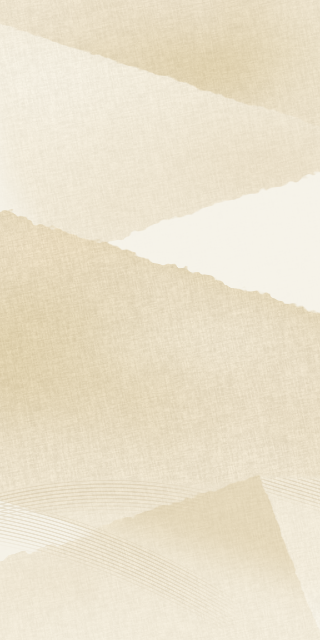
Write a WebGL 1 fragment shader that draws this background.

```glsl
precision highp float;
uniform vec2 u_resolution;

float hash(vec2 p) {
  p = fract(p * vec2(0.1031, 0.1137));
  p += dot(p, p.yx + 33.33);
  return fract((p.x + p.y) * p.x * 7.31);
}

float noise(vec2 p) {
  vec2 i = floor(p), f = fract(p);
  f = f * f * (3.0 - 2.0 * f);
  return mix(mix(hash(i), hash(i + vec2(1.0, 0.0)), f.x),
             mix(hash(i + vec2(0.0, 1.0)), hash(i + 1.0), f.x), f.y);
}

float fbm(vec2 p) {
  float sum = 0.0, amp = 0.53;
  for (int i = 0; i < 4; i++) {
    sum += amp * noise(p);
    p = mat2(1.6, 1.2, -1.2, 1.6) * p + 7.3;
    amp *= 0.5;
  }
  return sum;
}

// Soft coverage of a half plane with a dry-brush edge
float brush(float d, vec2 p, float rough) {
  float wobble = fbm(p * 16.0) - 0.5 + 0.5 * (noise(p * vec2(55.0, 95.0)) - 0.5);
  return smoothstep(-0.004, 0.004, d + rough * wobble);
}

float glow(vec2 p, vec2 center, vec2 radius) {
  vec2 q = (p - center) / radius;
  return exp(-dot(q, q));
}

// Evenly spaced hairlines along the level curves of a field
float hairlines(float field) {
  float d = abs(fract(field / 0.0115) - 0.5);
  return 1.0 - smoothstep(0.08, 0.3, d);
}

// Crossed threads and grain of woven cloth
float linen(vec2 p) {
  vec2 q = mat2(0.978, -0.208, 0.208, 0.978) * p;
  float threads = noise(q * vec2(38.0, 260.0)) + noise(q * vec2(260.0, 32.0) + 19.0) - 1.0;
  return threads * 0.7 + (noise(p * 256.0 + 41.0) - 0.5) * 0.8;
}

void main() {
  vec2 p = gl_FragCoord.xy / u_resolution * vec2(1.0, 2.0);
  vec3 paper = vec3(0.964, 0.952, 0.914);
  vec3 cream = vec3(0.945, 0.918, 0.852);
  vec3 sand = vec3(0.912, 0.868, 0.775);
  vec3 ochre = vec3(0.868, 0.808, 0.665);
  float cloud = fbm(p * 3.5 + 4.0) - 0.5;
  vec3 color = paper;
  float cloth = 0.1;

  // Pale upper wash, darkening toward its lower right edge
  float pale = brush(p.y - 1.138 - 0.328 * p.x, p, 0.024);
  pale *= smoothstep(-0.05, 0.13, p.x + 0.28 * (p.y - 1.43) + 0.1 * cloud);
  vec3 paleTint = mix(cream, sand, 0.85 * glow(p, vec2(0.86, 1.48), vec2(0.45, 0.2)) + 0.3 * cloud);
  paleTint = mix(paleTint, paper, 0.45 * glow(p, vec2(0.1, 1.76), vec2(0.32, 0.17)));
  paleTint = mix(paleTint, sand, 0.35 * glow(p, vec2(0.42, 1.33), vec2(0.25, 0.1)));
  color = mix(color, paleTint, pale);
  cloth = mix(cloth, 0.75, pale);

  // Sand wash across the top
  float topEdge = p.y - 1.925 + 0.32 * p.x;
  float top = brush(topEdge, p, 0.016) * mix(1.0, 0.6, smoothstep(0.7, 1.0, p.x));
  vec3 topTint = mix(sand, ochre, 0.75 * glow(p, vec2(0.72, 1.79), vec2(0.42, 0.15)) + 0.5 * cloud);
  topTint = mix(topTint, cream, 0.35 * glow(p, vec2(0.0, 2.0), vec2(0.3, 0.15)));
  color = mix(color, topTint, top);
  cloth = mix(cloth, 0.9, top);

  // Broad central wash with a ragged upper rim
  float slope = 1.345 - 0.325 * p.x - p.y;
  float ragged = 0.022 + 0.03 * glow(p, vec2(0.68, 1.13), vec2(0.2, 0.2))
               + 0.03 * glow(p, vec2(0.0, 1.34), vec2(0.15, 0.15));
  float middle = brush(slope, p, ragged);
  vec3 middleTint = mix(sand, ochre, 0.9 * glow(p, vec2(0.0, 0.92), vec2(0.4, 0.24))
                  + 0.3 * glow(p, vec2(0.4, 0.78), vec2(0.35, 0.22)) + 0.5 * cloud);
  middleTint = mix(middleTint, ochre, 0.45 * exp(-max(slope, 0.0) * 18.0));
  middleTint = mix(middleTint, vec3(0.925, 0.865, 0.75), 0.5 * glow(p, vec2(0.16, 1.23), vec2(0.22, 0.1)));
  middleTint = mix(middleTint, cream, 0.35 * glow(p, vec2(0.6, 0.93), vec2(0.3, 0.1)));
  middleTint = mix(middleTint, cream, 0.3 * smoothstep(0.75, 0.5, p.y));
  color = mix(color, middleTint, middle);
  cloth = mix(cloth, 1.15, middle);

  // Pale lower ground below a gentle arc
  float arc = p.y - 0.505 + 0.35 * (p.x - 0.34) * (p.x - 0.34);
  float horizon = mix(arc, p.y - 0.508, smoothstep(0.5, 0.8, p.x));
  float lower = smoothstep(0.012, -0.012, horizon + 0.01 * cloud);
  vec3 lowerTint = mix(cream, sand, 0.6 * smoothstep(0.3, 0.5, p.y) + 0.3 * cloud);
  lowerTint = mix(lowerTint, sand, 0.45 * glow(p, vec2(0.3, 0.2), vec2(0.4, 0.12)));
  color = mix(color, lowerTint, lower);
  cloth = mix(cloth, 0.65, lower);

  // Bare wedge at the left
  float wedge = brush(0.437 - 0.33 * p.x - p.y, p, 0.003)
              * brush(p.y - 0.25 - 0.28 * p.x, p, 0.04)
              * smoothstep(0.34, 0.2, p.x);
  color = mix(color, paper, 0.9 * wedge);
  cloth = mix(cloth, 0.1, wedge);

  // Tan triangle fading into the bottom, with the light strip beside it
  float side = 0.812 + 0.385 * (0.51 - p.y) - p.x;
  float triangle = brush(0.252 + 0.325 * p.x - p.y, p, 0.022)
                 * brush(side, p, 0.012) * smoothstep(0.27, 0.34, p.x)
                 * brush(0.515 - p.y, p, 0.02);
  float fade = smoothstep(-0.1, 0.15, p.y - 0.40 + 0.28 * p.x);
  color = mix(color, mix(cream, mix(sand, ochre, 0.45), fade), triangle * mix(0.4, 0.95, fade));
  float strip = (1.0 - brush(side, p, 0.012)) * lower;
  color = mix(color, mix(paper, cream, smoothstep(0.0, 0.25, p.y)), 0.8 * strip);

  // Fine curved contour lines
  float upperLines = hairlines(arc) * smoothstep(0.0, -0.01, arc)
                   * smoothstep(-0.13, -0.04, arc) * smoothstep(0.75, 0.4, p.x);
  float sweep = p.y - 0.43 + 0.2 * p.x + 0.28 * p.x * p.x;
  float sweepLines = hairlines(sweep) * smoothstep(0.01, 0.0, sweep)
                   * smoothstep(-0.15, -0.08, sweep) * smoothstep(0.8, 0.45, p.x);
  float cornerField = p.y - 0.508 + 0.3 * (p.x - 0.82);
  float cornerLines = hairlines(cornerField) * strip * smoothstep(-0.07, -0.01, cornerField);
  float lines = max(max(upperLines, sweepLines), cornerLines) * lower;
  color = mix(color, vec3(0.80, 0.73, 0.59), 0.33 * lines);

  color += linen(p) * cloth * vec3(0.038, 0.041, 0.048);
  gl_FragColor = vec4(clamp(color, 0.0, 1.0), 1.0);
}
```
